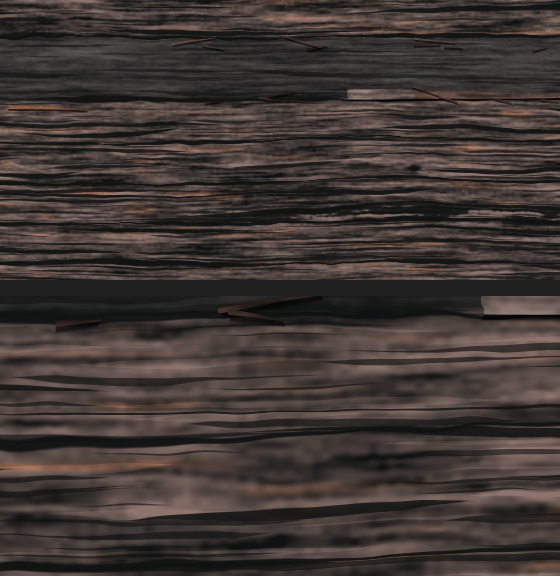
Top: the whole. Bottom: its middle third, enlarged.
Reproduce this texture procedurally as a Shadertoy shader.

```glsl
// Weathered dark timber: horizontal fibres, cracks, a smooth grey plank and loose splinters.

float hash(vec2 p) {
    vec3 q = fract(vec3(p.xyx) * vec3(0.1031, 0.1030, 0.0973));
    q += dot(q, q.yzx + 33.33);
    return fract((q.x + q.y) * q.z);
}

float noise(vec2 p) {
    vec2 i = floor(p), f = fract(p);
    f = f * f * (3.0 - 2.0 * f);
    return mix(mix(hash(i), hash(i + vec2(1, 0)), f.x),
               mix(hash(i + vec2(0, 1)), hash(i + vec2(1, 1)), f.x), f.y);
}

// Brightness offset of the fibres, centred on zero
float fibres(vec2 p) {
    float g = 0.22 * (noise(p * vec2(2.0, 21.0)) - 0.5);
    g += 0.46 * (noise(p * vec2(3.5, 50.0) + 17.0) - 0.5);
    g += 0.72 * (noise(p * vec2(7.0, 104.0) + 41.0) - 0.5);
    g += 0.44 * (noise(p * vec2(26.0, 127.0) + 73.0) - 0.5);
    return g + 0.22 * (noise(p * vec2(90.0, 128.0) + 13.0) - 0.5);
}

// Thin lines that swell and fade, one per horizontal lane
float lines(vec2 p, float count, float stretch, float width) {
    float row = floor(p.y * count), shift = 90.0 * hash(vec2(row, count));
    float centre = 0.5 + 0.55 * (noise(vec2(p.x * 2.5 + shift, row * 3.7)) - 0.5);
    float w = width * smoothstep(0.52, 0.9, noise(vec2(p.x * stretch + shift, row * 5.3)));
    float d = abs(fract(p.y * count) - centre);
    float soft = count / iResolution.y;
    return clamp((w - d) / soft + 0.5, 0.0, 1.0) * smoothstep(0.0, 0.04, w);
}

// Wide, ragged gaps between the boards
float seams(vec2 p) {
    float dark = 0.0;
    float ragged = noise(p * vec2(16.0, 70.0)) - 0.5;
    for (float i = 0.0; i < 6.0; i++) {
        float y = 0.06 + 0.147 * i + 0.075 * step(4.5, i);
        y += 0.018 * (noise(vec2(p.x * 2.2, i * 7.3)) - 0.5);
        float n = noise(vec2(p.x * 2.6 + 3.0, i * 5.7 + 11.0));
        float w = 0.001 + 0.013 * n * n;
        float d = abs(p.y - y + 0.008 * ragged);
        dark = max(dark, smoothstep(w + 0.002, 0.6 * w, d));
        dark = max(dark, 0.3 * smoothstep(0.018, 0.0, d));
    }
    return dark;
}

// x: coverage of a tapered sliver, y: its shadow
vec2 sliver(vec2 p, vec2 centre, float angle, vec2 halfSize) {
    float px = 0.7 / iResolution.y;
    float c = cos(angle), s = sin(angle);
    vec2 q = mat2(c, -s, s, c) * (p - centre);
    float w = halfSize.y * (1.0 - 0.7 * smoothstep(-1.0, 1.0, q.x / halfSize.x));
    float ends = smoothstep(px, -px, abs(q.x) - halfSize.x + 0.01 * noise(q * 150.0));
    float body = smoothstep(px, -px, abs(q.y) - w);
    float shadow = smoothstep(w + 0.005, w, abs(q.y + 0.004));
    return ends * vec2(body, shadow);
}

void mainImage(out vec4 fragColor, in vec2 fragCoord) {
    vec2 p = fragCoord / iResolution.y;

    // Let the grain wander
    vec2 q = p;
    q.y += 0.030 * (noise(p * vec2(1.4, 3.0)) - 0.5);
    q.y += 0.009 * (noise(p * vec2(6.0, 18.0)) - 0.5);
    q.y += 0.004 * (noise(p * vec2(22.0, 50.0)) - 0.5);

    float plank = smoothstep(0.645, 0.652, q.y) * smoothstep(0.868, 0.861, q.y);
    float grain = fibres(q);
    float cracks = max(lines(q, 14.0, 1.8, 0.13), 0.9 * lines(q, 35.0, 2.8, 0.22));
    cracks = max(cracks, 0.7 * lines(q, 67.0, 5.0, 0.3));

    // Tone: rough boards with raised bright fibres, calmer on the plank
    float tone = 0.58 + grain + 0.12 * (noise(q * vec2(1.5, 6.0) + 61.0) - 0.5);
    tone += 0.2 * lines(q + 3.1, 57.0, 4.0, 0.32);
    float calm = 0.31 + 0.42 * grain + 0.10 * smoothstep(0.64, 0.76, q.y)
               + 0.10 * (noise(p * vec2(2.5, 9.0)) - 0.5);
    tone = mix(tone, calm, plank);
    tone *= 1.0 - cracks * mix(0.92, 0.65, plank);

    // Sooty hollow with a few pale fibres left in it
    float hollow = smoothstep(0.040, 0.020, abs(q.y - 0.228)) * smoothstep(0.1, 1.4, p.x);
    tone *= 1.0 - 0.85 * hollow * smoothstep(0.34, 0.02, grain);
    tone *= 1.0 - 0.95 * seams(q);

    // Knot hole
    vec2 k = (p - vec2(1.48, 0.395)) * vec2(0.55, 1.0);
    tone *= smoothstep(0.004, 0.020, length(k) + 0.018 * (noise(p * vec2(40.0, 90.0)) - 0.5));

    tone = clamp(tone, 0.0, 1.15);
    vec3 color = vec3(0.06, 0.07, 0.07) + tone * vec3(0.43, 0.335, 0.31);
    color = mix(color, dot(color, vec3(0.34)) * vec3(1.0, 1.0, 1.01), 0.7 * plank);

    // Rusty streaks
    float rust = smoothstep(0.66, 0.95, noise(q * vec2(6.0, 68.0) + 90.0)) * (1.0 - plank);
    color += rust * tone * vec3(0.10, 0.015, -0.04);

    // Long pale strip lying on the plank edge
    vec2 bent = p + vec2(0.0, 0.5 * (q.y - p.y));
    vec2 strip = sliver(bent, vec2(1.74, 0.661), -0.004, vec2(0.505, 0.019));
    vec3 stripColor = mix(vec3(0.43, 0.37, 0.35), vec3(0.31, 0.235, 0.21), smoothstep(1.46, 1.5, p.x));
    color *= 1.0 - 0.7 * strip.y;
    color = mix(color, stripColor * (1.0 + 0.9 * grain), strip.x);

    // Loose splinters along both plank edges
    for (float i = 0.0; i < 15.0; i++) {
        float a = hash(vec2(i, 3.0)), b = hash(vec2(i, 8.0)), c = hash(vec2(i, 15.0));
        float edge = mix(0.655, 0.842, step(0.45, c));
        vec2 centre = vec2(2.0 * sqrt(a), edge + 0.035 * (b - 0.5));
        float angle = (hash(vec2(i, 21.0)) - 0.6) * 0.55;
        vec2 chip = sliver(bent, centre, angle, vec2(0.03 + 0.06 * b, 0.003 + 0.002 * c));
        color *= 1.0 - 0.6 * chip.y;
        color = mix(color, vec3(0.33, 0.25, 0.215) * (0.7 + 0.4 * b + 0.9 * grain), 0.9 * chip.x);
    }

    // Fresh orange splinter
    vec2 fresh = sliver(bent, vec2(0.17, 0.617), -0.04, vec2(0.145, 0.007));
    color *= 1.0 - 0.7 * fresh.y;
    color = mix(color, vec3(0.52, 0.34, 0.24) * (1.0 + 0.8 * grain), fresh.x);

    fragColor = vec4(clamp(color, 0.0, 1.0), 1.0);
}
```
